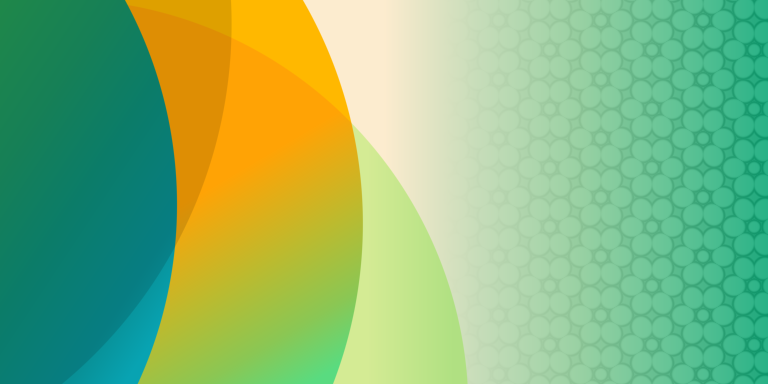
This background is drawn by a WebGL 2 fragment shader. Its source:

```glsl
#version 300 es
precision highp float;

uniform vec2 u_resolution;
out vec4 fragColor;

// Discs: centre x, centre y, radius, in canvas heights
const vec3 TEAL_DISC = vec3(-0.654, 0.467, 1.115);
const vec3 ORANGE_DISC = vec3(-0.216, 0.418, 1.161);
const vec3 LIME_DISC = vec3(0.148, -0.069, 1.072);
const vec3 SHADE_DISC = vec3(-0.6125, 0.9375, 1.2156);
const float SHADE = 0.87;

// Gradient directions, measured from the upper left corner
const vec2 TEAL_AXIS = vec2(0.83, 0.55);
const vec2 ORANGE_AXIS = vec2(0.51, 0.86);

const vec3 CREAM = vec3(0.99, 0.925, 0.81);
const vec3 SAGE = vec3(0.77, 0.86, 0.72);
const vec3 MINT = vec3(0.58, 0.80, 0.62);
const vec3 JADE = vec3(0.37, 0.74, 0.56);
const vec3 EMERALD = vec3(0.12, 0.66, 0.49);
const vec3 PALE_LIME = vec3(0.83, 0.92, 0.58);
const vec3 LIME = vec3(0.69, 0.88, 0.51);
const vec3 AMBER = vec3(1.0, 0.72, 0.0);
const vec3 ORANGE = vec3(1.0, 0.64, 0.02);
const vec3 OLIVE = vec3(0.74, 0.73, 0.18);
const vec3 LEAF = vec3(0.54, 0.78, 0.33);
const vec3 SPRING = vec3(0.35, 0.86, 0.50);
const vec3 FOREST = vec3(0.14, 0.61, 0.33);
const vec3 PINE = vec3(0.10, 0.575, 0.39);
const vec3 TEAL = vec3(0.05, 0.56, 0.47);
const vec3 LAGOON = vec3(0.03, 0.565, 0.59);
const vec3 CYAN = vec3(0.03, 0.64, 0.70);

// Rosette lattice
const float ROSETTE_SPACING = 0.1536;
const vec2 ROSETTE_ORIGIN = vec2(1.698, 0.870);
const float PETAL_OFFSET = 0.34;
const vec2 PETAL_SIZE = vec2(0.19, 0.17);
const float BUD_RADIUS = 0.10;
const float LINE_WIDTH = 0.035;
const float PATTERN_STRENGTH = 0.075;

float ramp(float a, float b, float x) {
    return clamp((x - a) / (b - a), 0.0, 1.0);
}

float disc(vec2 p, vec3 shape) {
    float halfPixel = 0.75 / u_resolution.y;
    return 1.0 - smoothstep(-halfPixel, halfPixel, length(p - shape.xy) - shape.z);
}

// Offset from the nearest centre of a hexagonal lattice with unit spacing
vec2 hexCell(vec2 q) {
    vec2 size = vec2(sqrt(3.0), 1.0);
    vec2 a = mod(q + 0.5 * size, size) - 0.5 * size;
    vec2 b = mod(q, size) - 0.5 * size;
    return dot(a, a) < dot(b, b) ? a : b;
}

// Positive on petals and buds, negative along their outlines
float rosettes(vec2 p) {
    vec2 q = hexCell((p - ROSETTE_ORIGIN) / ROSETTE_SPACING);
    float sector = radians(60.0);
    float angle = atan(q.y, q.x + 1e-6);
    angle -= sector * floor(angle / sector + 0.5);
    vec2 folded = length(q) * vec2(cos(angle), sin(angle));
    float petal = (length((folded - vec2(PETAL_OFFSET, 0.0)) / PETAL_SIZE) - 1.0) * PETAL_SIZE.y;
    float d = min(petal, length(q) - BUD_RADIUS);
    float fill = 1.0 - smoothstep(-0.04, 0.02, d);
    float outline = 1.0 - smoothstep(0.0, LINE_WIDTH, abs(d - 0.015));
    return 0.5 * fill - outline;
}

vec3 backdrop(vec2 p) {
    vec3 c = mix(CREAM, SAGE, ramp(1.0, 1.25, p.x));
    c = mix(c, MINT, ramp(1.25, 1.51, p.x));
    c = mix(c, JADE, ramp(1.51, 1.74, p.x));
    c = mix(c, EMERALD, ramp(1.74, 2.0, p.x));
    return c + PATTERN_STRENGTH * ramp(1.15, 1.85, p.x) * rosettes(p);
}

vec3 orangeFill(vec2 p) {
    float t = dot(vec2(p.x, 1.0 - p.y), ORANGE_AXIS);
    vec3 c = mix(ORANGE, OLIVE, ramp(0.70, 0.94, t));
    c = mix(c, LEAF, ramp(0.94, 1.13, t));
    return mix(c, SPRING, ramp(1.13, 1.27, t));
}

vec3 tealFill(vec2 p) {
    float t = dot(vec2(p.x, 1.0 - p.y), TEAL_AXIS);
    vec3 c = mix(FOREST, PINE, ramp(0.0, 0.25, t));
    c = mix(c, TEAL, ramp(0.25, 0.45, t));
    c = mix(c, LAGOON, ramp(0.45, 0.70, t));
    return mix(c, CYAN, ramp(0.70, 0.82, t));
}

void main() {
    vec2 p = gl_FragCoord.xy / u_resolution.y;
    float limeMask = disc(p, LIME_DISC);
    float orangeMask = disc(p, ORANGE_DISC);

    // Overlapping discs, back to front
    vec3 color = backdrop(p);
    color = mix(color, mix(PALE_LIME, LIME, ramp(0.96, 1.18, p.x)), limeMask);
    color = mix(color, mix(AMBER, orangeFill(p), limeMask), orangeMask);
    color = mix(color, tealFill(p), disc(p, TEAL_DISC));

    // Translucent shade over the orange and teal discs
    color *= mix(1.0, SHADE, disc(p, SHADE_DISC) * orangeMask);
    fragColor = vec4(color, 1.0);
}
```
